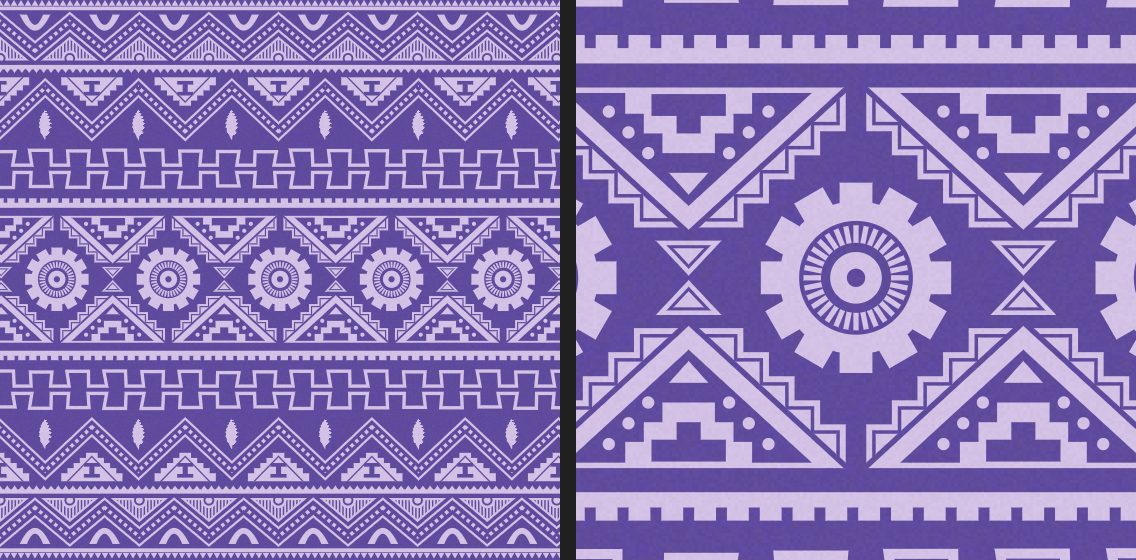
Left: the whole. Right: its middle third, enlarged.
Write a WebGL 2 fragment shader that draws this pattern.

```glsl
#version 300 es
precision highp float;
// Tribal border stripes: mirrored bands of zigzags, meanders, stepped triangles and gears.
uniform vec2 u_resolution;
out vec4 outColor;

// Lengths are in design units; the canvas is CANVAS units high.
const float CANVAS = 768.0;
const float MIRROR_Y = 385.0;
const float SMALL_PERIOD = 95.4;
const float LARGE_PERIOD = 128.0;
const float MEANDER_PERIOD = 51.2;
const float GEAR_PERIOD = 153.0;
const float BAR_TOOTH_PERIOD = 15.0;
const float GEAR_TEETH = 12.0;
const float GEAR_DASHES = 32.0;
const float LINE_HALF = 1.5;
const float WOBBLE = 0.13;
const float GRAIN = 0.022;
const float TAU = 6.2831853;
const vec3 VIOLET = vec3(0.37, 0.29, 0.63);
const vec3 DULL_VIOLET = vec3(0.38, 0.30, 0.58);
const vec3 LILAC = vec3(0.83, 0.76, 0.90);

float hash(vec2 p) {
  vec3 q = fract(vec3(p.xyx) * 0.1031);
  q += dot(q, q.yzx + 33.33);
  return fract((q.x + q.y) * q.z);
}

// Signed offset from the nearest repeat centre.
float rep(float x, float period, float centre) {
  return mod(x - centre + 0.5 * period, period) - 0.5 * period;
}

float box(vec2 p, vec2 halfSize) {
  vec2 q = abs(p) - halfSize;
  return max(q.x, q.y);
}

// Steps that widen as r grows.
float stairs(float a, float r, vec2 first, vec2 stride, int count) {
  float d = 1e3;
  for (int i = 0; i < count; i++) {
    vec2 corner = first + stride * float(i);
    d = min(d, max(a - corner.x, corner.y - r));
  }
  return d;
}

// Two chevron lines with a row of square dots between them.
float zigzag(float a, float r, float base, float slope, float gap) {
  float k = inversesqrt(1.0 + slope * slope);
  float h = (r - base - slope * a) * k;
  float along = (a + slope * (r - base)) * k;
  float lines = min(abs(h), abs(h - gap * k)) - LINE_HALF;
  return min(lines, box(vec2(rep(along, 9.0, 0.0), h - 0.5 * gap * k), vec2(2.4)));
}

// Saw edges, solid rules and the toothed bar.
float rules(float x, float r) {
  float edge = max(375.0 - r, (abs(rep(x, 9.6, 0.0)) * 1.7 + r - 383.0) * 0.5);
  float saw = max(r - 289.0, (283.0 + abs(rep(x, 10.0, 0.0)) * 1.3 - r) * 0.6);
  float solid = min(abs(r - 371.5) - 2.5, min(abs(r - 291.0) - 3.0, abs(r - 101.5) - 3.5));
  float bar = box(vec2(rep(x, BAR_TOOTH_PERIOD, 0.0), r - 105.0), vec2(5.0, 6.0));
  return min(min(edge, saw), min(solid, bar));
}

// Small zigzag with bowls and hatched triangles.
float smallBand(float x, float r) {
  float a = abs(rep(x, SMALL_PERIOD, 48.0));
  float b = 0.5 * SMALL_PERIOD - a;
  float d = zigzag(a, r, 301.0, 0.84, 24.0);
  float tri = max((r - 333.0 + 0.84 * b) * 0.77, 300.0 - r);
  float hatch = max(tri, min(-tri - 3.0, abs(rep(b, 4.6, 0.0)) - 1.3));
  float dome = length(vec2(b, r - 303.0));
  hatch = min(hatch, max(tri, dome - 11.0));
  hatch = max(hatch, 1.3 - abs(dome - 6.0));
  float bowl = (341.0 + 0.05 * a * a - r) * inversesqrt(1.0 + 0.01 * a * a);
  float hollow = (349.0 + 0.116 * a * a - r) * inversesqrt(1.0 + 0.054 * a * a);
  return min(min(d, hatch), max(max(bowl, -hollow), r - 363.0));
}

// Large zigzag with stepped triangles and feathers; v runs up the feather.
float largeBand(float x, float r, float v) {
  float a = abs(rep(x, LARGE_PERIOD, 126.0));
  float d = zigzag(a, r, 191.0, 0.94, 23.0);
  float block = max(stairs(a, r, vec2(8.0, 238.0), vec2(8.5, 7.0), 5), r - 277.0);
  block = max(block, 0.9 - abs(a - 0.98 * (r - 243.0)) * 0.71);
  float glyph = min(box(vec2(a, abs(r - 262.0) - 7.5), vec2(11.0, 2.5)), box(vec2(a, r - 262.0), vec2(3.5, 8.0)));
  block = max(block, -glyph);
  float f = rep(x, LARGE_PERIOD, 62.0);
  float barb = fract((v - abs(f) * 0.8) / 5.5) * (f > 0.0 ? 3.5 : 1.5);
  float feather = max(abs(f) - 9.0 * (1.0 - v * v / 462.0) + barb, abs(v) - 21.5);
  return min(min(d, block), feather);
}

// Hand-cut meander outline.
float meander(float x, float r) {
  float cell = floor((x - 5.0) / MEANDER_PERIOD + 0.5);
  float v = r - 151.5;
  float q = abs(v);
  float lean = (hash(vec2(cell, sign(v) + 7.0)) - 0.5) * 2.0 * WOBBLE;
  float top = 24.5 + 10.0 * lean;
  float hat = box(vec2(rep(x, MEANDER_PERIOD, 5.0) + lean * (q - 14.0), q), vec2(13.0 + 0.07 * q, top));
  return abs(min(q - 5.0, hat)) - 2.3;
}

// Ornate triangles whose tips meet at the mirror line.
float stepTriangles(float x, float r) {
  float a = abs(rep(x, GEAR_PERIOD, 78.0 + 0.5 * GEAR_PERIOD));
  float t = (a - (r - 22.0) * 1.09) * 0.676;
  float steps = stairs(a, r, vec2(25.0, 23.0), vec2(11.7, 11.0), 5);
  float d = min(abs(t + 4.0) - 4.0, max(max(steps, 2.5 - t), 0.8 - abs(steps + 3.5)));
  d = min(d, max(t, 84.5 - r));
  float pyramid = stairs(a, r, vec2(12.0, 57.0), vec2(8.5, 9.0), 3);
  float notch = min(box(vec2(a, r - 79.0), vec2(17.0, 5.0)), box(vec2(a, r - 75.0), vec2(5.5, 9.0)));
  d = min(d, max(pyramid, -notch));
  d = min(d, max(r - 48.0, (a - (r - 38.0) * 0.9) * 0.74));
  for (int i = 0; i < 3; i++)
    d = min(d, length(vec2(a, r) - vec2(18.5, 57.0) - vec2(9.0, 9.5) * float(i)) - 2.8);
  d = max(d, r - 87.0);
  float tip = max(r - 17.0, (a - (r - 1.0) * 0.94) * 0.73);
  return min(d, max(tip, 0.7 - abs(tip + 2.8)));
}

float gears(float x, float r) {
  vec2 p = vec2(rep(x, GEAR_PERIOD, 78.0), r);
  float rad = length(p);
  float angle = atan(p.x, p.y);
  float ta = rep(angle, TAU / GEAR_TEETH, 0.0);
  float da = rep(angle, TAU / GEAR_DASHES, 0.0);
  float tooth = box(rad * vec2(sin(ta), cos(ta)) - vec2(0.0, 36.0), vec2(6.0, 6.0)) - 1.5;
  float ring = max(min(rad - 35.0, tooth), 26.0 - rad);
  float dash = box(rad * vec2(sin(da), cos(da)) - vec2(0.0, 20.0), vec2(1.2, 4.0));
  return min(min(ring, dash), abs(rad - 8.0) - 3.8);
}

void main() {
  vec2 p = gl_FragCoord.xy / u_resolution.y * CANVAS;
  float px = CANVAS / u_resolution.y;
  float y = p.y - MIRROR_Y;
  float r = abs(y);
  float d = min(rules(p.x, r), smallBand(p.x, r));
  d = min(d, largeBand(p.x, r, y - sign(y) * 212.0));
  d = min(d, meander(p.x, r));
  d = min(d, min(stepTriangles(p.x, r), gears(p.x, r)));
  // Faint print grain over both inks.
  vec3 ground = mix(VIOLET, DULL_VIOLET, 0.6 * hash(floor(p / 6.0)));
  vec3 color = mix(ground, LILAC, clamp(0.5 - d / px, 0.0, 1.0));
  color += (hash(floor(p / 1.5) + 91.0) - 0.5) * GRAIN;
  outColor = vec4(color, 1.0);
}
```
